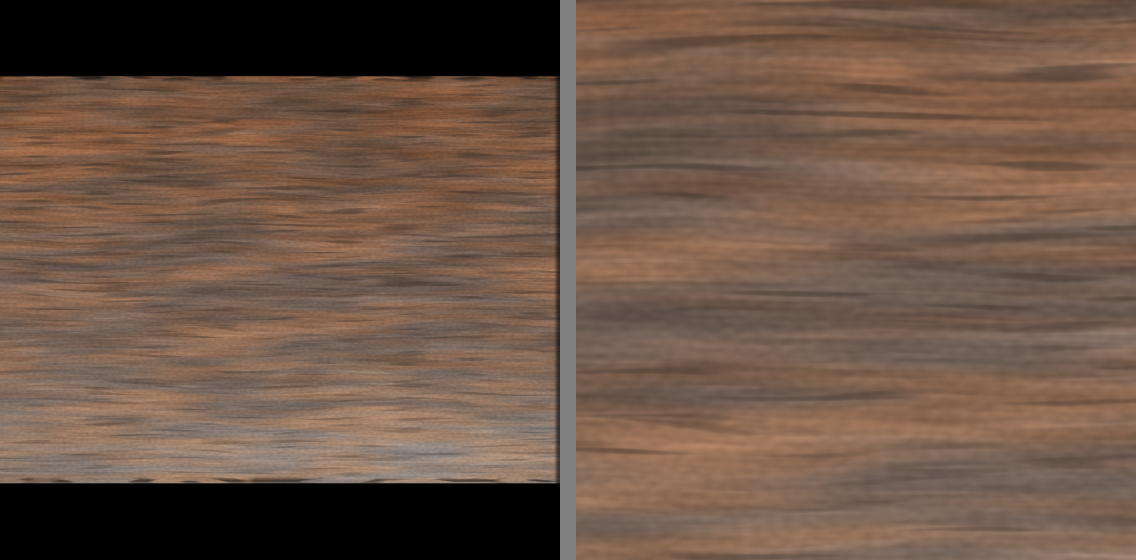
Left, the full canvas; right, a detail of the centre.
Reproduce this texture procedurally as a WebGL 2 fragment shader.

```glsl
#version 300 es
precision highp float;
// A brushed brown wooden board lying between two black bands.
// Stretched gradient noise at several scales gives the horizontal grain;
// a vertical colour ramp and a pale sheen light the lower part.

uniform vec2 u_resolution;
out vec4 fragColor;

const float BOARD_BOTTOM = 0.137;
const float BOARD_TOP = 0.864;

vec2 hashGradient(vec2 cell) {
    vec3 p = fract(vec3(cell.xyx) * vec3(0.1031, 0.1030, 0.0973));
    p += dot(p, p.yzx + 33.33);
    float angle = 6.28318 * fract((p.x + p.y) * p.z);
    return vec2(cos(angle), sin(angle));
}

float gradientNoise(vec2 p) {
    vec2 cell = floor(p);
    vec2 f = fract(p);
    vec2 w = f * f * f * (f * (f * 6.0 - 15.0) + 10.0);
    float a = dot(hashGradient(cell), f);
    float b = dot(hashGradient(cell + vec2(1, 0)), f - vec2(1, 0));
    float c = dot(hashGradient(cell + vec2(0, 1)), f - vec2(0, 1));
    float d = dot(hashGradient(cell + vec2(1, 1)), f - vec2(1, 1));
    return 1.4 * mix(mix(a, b, w.x), mix(c, d, w.x), w.y);
}

// Sum of stretched octaves, each finer than the last
float fibreGrain(vec2 p, vec2 frequency, float gain) {
    float sum = 0.0;
    float amplitude = 1.0;
    for (int i = 0; i < 4; i++) {
        sum += amplitude * gradientNoise(p * frequency + float(i) * 19.37);
        frequency *= vec2(1.75, 1.9);
        amplitude *= gain;
    }
    return sum;
}

// Thin separate streaks where the noise rises over a threshold
float streaks(vec2 p, vec2 frequency, float threshold) {
    return smoothstep(threshold, threshold + 0.4, gradientNoise(p * frequency));
}

// Base colour from the pale lower edge (0) to the warm upper edge (1)
vec3 boardRamp(float height) {
    vec3 pale = vec3(0.575, 0.495, 0.440);
    vec3 middle = vec3(0.485, 0.395, 0.340);
    vec3 warm = vec3(0.465, 0.340, 0.260);
    vec3 lower = mix(pale, middle, smoothstep(0.0, 0.42, height));
    return mix(lower, warm, smoothstep(0.40, 0.92, height));
}

float softSpot(vec2 p, vec2 centre, vec2 radius) {
    vec2 d = (p - centre) / radius;
    return exp(-dot(d, d));
}

vec3 woodColour(vec2 p, float height) {
    // Slight waviness keeps fibres off the noise lattice
    vec2 q = p + vec2(0.0, 0.006 * gradientNoise(p * vec2(4.0, 9.0)));

    float grain = fibreGrain(q, vec2(3.5, 42.0), 0.85);
    float patches = gradientNoise(q * vec2(3.2, 15.0) + 7.3);
    float tint = gradientNoise(q * vec2(5.0, 60.0) + 41.7) + 0.7 * patches;
    float weave = gradientNoise(p * vec2(125.0, 235.0) + 3.1);
    float contrast = mix(0.75, 1.15, smoothstep(0.1, 0.9, height));

    vec3 colour = boardRamp(height);
    vec3 orangeTint = vec3(1.10, 1.00, 0.90);
    vec3 greyTint = vec3(0.93, 0.98, 1.04);
    colour *= mix(greyTint, orangeTint, smoothstep(-0.7, 0.7, tint));
    colour *= 1.0 + contrast * (0.13 * grain + 0.13 * patches);
    colour *= 1.0 + 0.07 * weave;

    // Dark pores and fine pale fibres
    float pores = streaks(q + 5.1, vec2(9.0, 150.0), 0.28);
    pores = max(pores, 0.8 * streaks(q + 2.7, vec2(6.0, 95.0), 0.32));
    colour = mix(colour, vec3(0.23, 0.19, 0.17), 0.42 * contrast * pores);
    float fibres = streaks(q + 8.9, vec2(11.0, 185.0), 0.25);
    colour += 0.04 * fibres * vec3(1.0, 0.85, 0.72);

    // Cool reflected light low on the board
    float sheen = softSpot(p, vec2(0.80, 0.20), vec2(0.26, 0.07));
    sheen += 0.5 * softSpot(p, vec2(0.45, 0.19), vec2(0.30, 0.05));
    return colour + sheen * vec3(0.025, 0.040, 0.050);
}

// Worn rims: thin broken bands of shadow and light along both long edges
vec3 wornRims(vec3 colour, vec2 p) {
    float below = p.y - BOARD_BOTTOM;
    float above = BOARD_TOP - p.y;
    float chips = gradientNoise(p * vec2(22.0, 130.0) + 13.0);
    float wear = gradientNoise(vec2(p.x * 9.0, 4.6));
    float lowRim = 1.0 - smoothstep(0.003, 0.013, below);
    float highRim = 1.0 - smoothstep(0.002, 0.012, above);
    colour *= 1.0 - 0.6 * lowRim * smoothstep(-0.15, 0.45, chips + 0.6 * wear);
    colour *= 1.0 - 0.5 * highRim * smoothstep(-0.2, 0.5, chips - 0.6 * wear);
    float lightLine = 1.0 - smoothstep(0.001, 0.005, below);
    return mix(colour, vec3(0.60, 0.54, 0.49), 0.5 * lightLine);
}

void main() {
    vec2 p = gl_FragCoord.xy / u_resolution;
    float edge = 1.0 / u_resolution.y;
    float height = (p.y - BOARD_BOTTOM) / (BOARD_TOP - BOARD_BOTTOM);

    vec3 colour = wornRims(woodColour(p, height), p);
    // The right end turns away into shadow
    colour *= mix(1.0, 0.42, smoothstep(0.988, 0.998, p.x));

    float board = smoothstep(BOARD_BOTTOM - edge, BOARD_BOTTOM + edge, p.y)
        * (1.0 - smoothstep(BOARD_TOP - edge, BOARD_TOP + edge, p.y));
    fragColor = vec4(clamp(colour, 0.0, 1.0) * board, 1.0);
}
```
